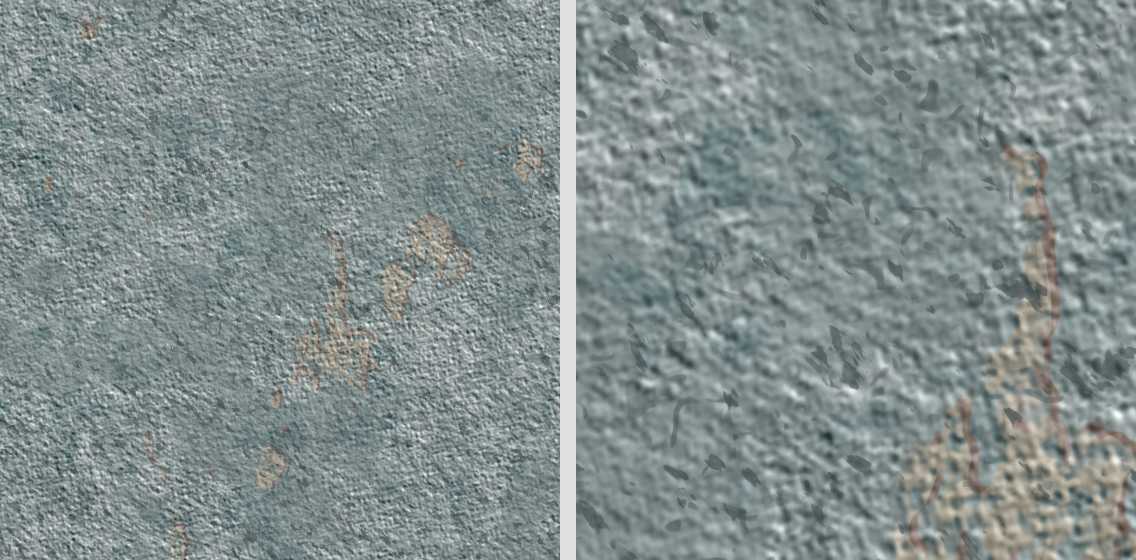
Left, the full canvas; right, a detail of the centre.
This texture is drawn by a three.js fragment shader. Its source:

```glsl
// Weathered teal plaster: fine lit grain, smooth worn patches, pale crust and
// small gouges, with ochre chips and rust rims gathered in diagonal bands.
// Value noise is summed into masks; the grain is shaded by a height difference.
#define GRAIN 132.0
#define RELIEF 0.70
#define LIGHT_STEP vec2(0.0019, 0.0031)
#define BAND_OFFSET 0.26
#define BAND_WIDTH 0.20
#define PLASTER vec3(0.522, 0.570, 0.568)
#define WORN vec3(0.455, 0.520, 0.520)
#define CRUST vec3(0.665, 0.690, 0.685)
#define STAIN vec3(0.320, 0.425, 0.440)
#define OCHRE vec3(0.650, 0.600, 0.520)
#define RUST vec3(0.510, 0.370, 0.320)
#define GOUGE vec3(0.270, 0.310, 0.315)

varying vec2 vUv;

const mat2 TURN = mat2(0.8, 0.6, -0.6, 0.8);

float hash(vec2 p) {
  return fract(sin(dot(p, vec2(127.1, 311.7))) * 43758.55);
}

float noise(vec2 p) {
  vec2 cell = floor(p);
  vec2 f = fract(p);
  f = f * f * f * (f * (f * 6.0 - 15.0) + 10.0);
  float low = mix(hash(cell), hash(cell + vec2(1.0, 0.0)), f.x);
  float high = mix(hash(cell + vec2(0.0, 1.0)), hash(cell + 1.0), f.x);
  return mix(low, high, f.y);
}

// Layered noise, centred on one half
float fbm(vec2 p) {
  float sum = 0.0;
  float weight = 0.533;
  for (int i = 0; i < 4; i++) {
    sum += weight * noise(p);
    p = TURN * p * 2.03 + 17.3;
    weight *= 0.5;
  }
  return sum;
}

// Height of the sandy grain
float grainHeight(vec2 p) {
  vec2 q = TURN * p * GRAIN;
  return 0.26 * noise(q * 0.47 + 9.1) + 0.46 * noise(q)
       + 0.32 * noise(TURN * q * 1.8 + 31.7);
}

// Closeness to the diagonal bands of damage, 0 to 1
float damageBand(vec2 p) {
  float across = p.x - p.y - BAND_OFFSET + 0.3 * (fbm(p * 5.0 + 3.7) - 0.5);
  float d = abs(fract(across + 0.5) - 0.5);
  return 1.0 - smoothstep(0.2 * BAND_WIDTH, BAND_WIDTH, d);
}

// Upright flaked chips, only inside the bands
float chipMask(vec2 p, float band) {
  float field = fbm(p * vec2(18.0, 10.0) + 41.3) + 0.25 * (band - 1.0);
  return smoothstep(0.625, 0.650, field);
}

void main() {
  vec2 p = vUv;
  vec2 jitter = vec2(noise(p * 60.0), noise(p * 60.0 + 77.0)) - 0.5;
  vec2 ragged = p + 0.014 * jitter;
  vec2 slant = vec2(p.x + p.y, p.y - p.x) * 0.7071;
  float band = damageBand(p);
  float height = grainHeight(p);
  float speckle = height - 0.52;

  // Broad masks
  float worn = smoothstep(0.56, 0.62, fbm(ragged * 7.0 + 12.4) + 0.03 * band);
  float smear = smoothstep(0.58, 0.72, fbm(slant * vec2(5.0, 9.0) + 63.2));
  float crust = smoothstep(0.52, 0.66,
    fbm(ragged * 26.0 + 5.2) + 0.08 * band - 0.04 + 0.30 * speckle);
  float stain = smoothstep(0.56, 0.66, fbm(ragged * 20.0 + 88.6) + 0.12 * (band - 0.7));

  // Base tone, then layers from soft to hard
  float tone = 0.06 * (fbm(p * 4.0 + 21.8) - 0.5) + 0.16 * (fbm(p * 38.0) - 0.5);
  vec3 color = PLASTER + tone;
  color = mix(color, CRUST, 0.22 * smear);
  color = mix(color, WORN + 0.5 * tone, 0.50 * worn);
  color = mix(color, CRUST, 0.36 * crust * (1.0 - 0.75 * worn));
  color = mix(color, STAIN, 0.42 * stain * (1.0 - 0.5 * crust));

  // Ochre chips with a rust rim on their upper right edge
  vec2 chipPoint = p + 0.006 * jitter;
  float chip = chipMask(chipPoint, band);
  float rim = chipMask(chipPoint - vec2(0.005, 0.004), band) * (1.0 - chip);
  color = mix(color, OCHRE, chip * smoothstep(-0.20, 0.04, speckle) * 0.70);
  color = mix(color, RUST, 0.60 * rim);

  // Slanted gouges in loose clusters
  float cluster = fbm(p * 7.0 + 33.0) - 0.5;
  float gougeField = fbm((slant + 0.4 * (ragged - p)) * vec2(95.0, 48.0) + 7.9);
  float gouge = smoothstep(0.72, 0.80, gougeField + 0.25 * cluster + 0.02 * band);
  color = mix(color, GOUGE, 0.65 * gouge);

  // Relief of the grain, calmer on worn patches
  float shade = height - grainHeight(p + LIGHT_STEP);
  float rough = mix(0.75 + 0.4 * fbm(p * 9.0 + 54.0), 0.58, worn);
  rough *= 1.0 - 0.5 * gouge;
  color += RELIEF * shade * rough + 0.08 * speckle * rough;

  // Small dark pits
  float pit = smoothstep(0.82, 0.95, noise(ragged * 125.0 + 19.0));
  color = mix(color, GOUGE, pit * mix(0.35, 0.50, worn));

  gl_FragColor = vec4(clamp(color, 0.0, 1.0), 1.0);
}
```
